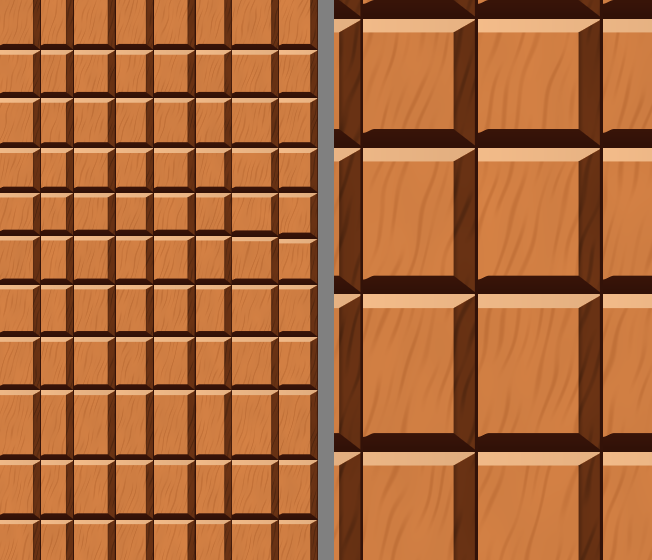
Left, the full canvas; right, a detail of the centre.
Reproduce this pattern procedurally as a Shadertoy shader.

```glsl
// Bevelled wooden tiles in an uneven grid, lit from above left, with slanted grain.
#define SIDE 0.0253        // width of the shaded right bevel (canvas widths)
#define BASE 0.0195        // height of the dark lower bevel
#define LIP 0.0145         // height of the bright upper bevel
#define SEAM 0.0030        // dark joint at the right of each tile
#define SLIP 0.0092        // drop of one joint towards the right
#define GRAIN_SLANT 0.27
#define GRAIN_FREQ 72.0
#define FACE_COLOR vec3(0.815, 0.495, 0.262)
#define SIDE_COLOR vec3(0.385, 0.183, 0.072)
#define BASE_COLOR vec3(0.200, 0.070, 0.030)
#define LIP_COLOR vec3(0.920, 0.710, 0.520)

// Joints as fractions of the canvas, from the left and from the top
const float COLUMNS[9] = float[9](0.0, 0.129, 0.2327, 0.364, 0.484, 0.615, 0.7305, 0.878, 1.001);
const float ROWS[12] = float[12](-0.012, 0.0895, 0.1752, 0.265, 0.3444, 0.4212,
                                 0.5085, 0.6022, 0.6973, 0.8223, 0.9277, 1.032);

float hash(vec2 p) {
    p = fract(p * vec2(0.1031, 0.1137));
    p += dot(p, p.yx + 33.33);
    return fract((p.x + p.y) * p.x * 17.0);
}

vec2 gradient(vec2 cell) {
    float angle = 6.2832 * hash(cell);
    return vec2(cos(angle), sin(angle));
}

float gradientNoise(vec2 p) {
    vec2 i = floor(p), f = p - i;
    vec2 u = f * f * f * (f * (f * 6.0 - 15.0) + 10.0);
    vec2 e = vec2(0.0, 1.0);
    float a = dot(gradient(i), f);
    float b = dot(gradient(i + e.yx), f - e.yx);
    float c = dot(gradient(i + e.xy), f - e.xy);
    float d = dot(gradient(i + e.yy), f - e.yy);
    return mix(mix(a, b, u.x), mix(c, d, u.x), u.y);
}

// Broken, slightly wavering strokes that lean to the right
float grain(vec2 p, vec2 seed) {
    vec2 q = vec2(p.x + GRAIN_SLANT * p.y, p.y) + seed;
    float wave = q.x * GRAIN_FREQ + 0.9 * gradientNoise(q * vec2(22.0, 14.0));
    float stroke = smoothstep(0.26, 0.03, abs(fract(wave) - 0.5));
    float broken = gradientNoise(vec2(floor(wave) * 0.73, q.y * 16.0));
    return stroke * smoothstep(-0.3, 0.3, broken);
}

// Joint height in canvas widths; the middle joint slips at the last columns
float rowEdge(int row, int column, float ratio) {
    float slip = max(float(column) - 5.0, 0.0) * 0.5;
    return ROWS[row] * ratio + (row == 5 ? SLIP * slip * slip : 0.0);
}

float cover(float d) {
    return clamp(0.5 + d * iResolution.x, 0.0, 1.0);
}

void mainImage(out vec4 fragColor, in vec2 fragCoord) {
    float ratio = iResolution.y / iResolution.x;
    vec2 p = vec2(fragCoord.x, iResolution.y - fragCoord.y) / iResolution.x;

    // Find the tile
    int column = 0, row = 0;
    for (int i = 1; i < 8; i++) if (p.x >= COLUMNS[i]) column = i;
    for (int j = 1; j < 11; j++) if (p.y >= rowEdge(j, column, ratio)) row = j;
    vec2 topLeft = vec2(COLUMNS[column], rowEdge(row, column, ratio));
    vec2 bottomRight = vec2(COLUMNS[column + 1], rowEdge(row + 1, column, ratio));
    vec2 near = p - topLeft;
    vec2 far = bottomRight - p;
    vec2 id = vec2(column, row);
    vec2 seed = 3.0 * vec2(hash(id + 4.7), hash(id + 19.3));

    // Bevel shapes with mitred corners
    float upperMitre = (near.y * SIDE - far.x * LIP) / length(vec2(SIDE, LIP));
    float lowerMitre = (far.x * BASE - far.y * SIDE) / length(vec2(SIDE, BASE));
    float sideMask = cover(min(SIDE - far.x, upperMitre));
    float lipMask = cover(min(LIP - near.y, -upperMitre));
    float worn = 0.004 * (1.0 - smoothstep(0.0, 0.012, near.x));
    float baseMask = cover(min(BASE - worn - far.y, lowerMitre));
    float seamMask = cover(SEAM - far.x);

    // Shade each surface
    float strokes = grain(p, seed);
    float mottle = gradientNoise(p * vec2(30.0, 12.0) + seed);
    vec3 face = FACE_COLOR * (1.0 + 0.03 * mottle + 0.02 * (hash(id) - 0.5));
    face *= 1.0 - strokes * vec3(0.065, 0.10, 0.15);
    vec3 side = SIDE_COLOR * (1.06 - 0.20 * strokes + 0.08 * mottle);
    side *= mix(0.82, 1.0, smoothstep(0.0, 0.006, SIDE - far.x));
    float along = near.x / (bottomRight.x - topLeft.x);
    vec3 lip = LIP_COLOR * (1.02 - 0.05 * along + 0.04 * (hash(id + 8.1) - 0.5));
    vec3 base = BASE_COLOR * (0.95 + 0.15 * smoothstep(0.0, BASE, far.y));

    vec3 color = mix(face, lip, lipMask);
    color = mix(color, side, sideMask);
    color = mix(color, base, baseMask);
    color = mix(color, BASE_COLOR, seamMask);
    fragColor = vec4(color, 1.0);
}
```
